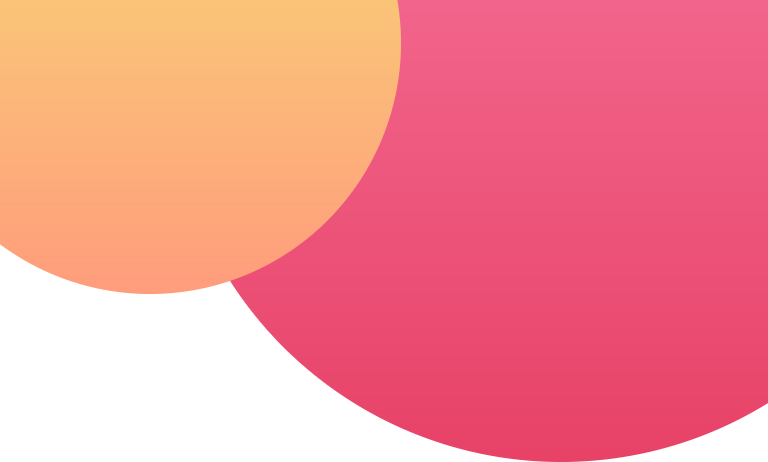
Give the GLSL for this background, as a Shadertoy shader.

```glsl
float discMask(vec2 p, vec2 center, float radius, float pixel) {
    float edge = length(p - center) - radius;
    return clamp(0.5 - edge / pixel, 0.0, 1.0);
}

void mainImage(out vec4 fragColor, in vec2 fragCoord) {
    // Canvas height is one unit
    vec2 p = fragCoord / iResolution.y;
    float pixel = 1.0 / iResolution.y;

    // Vertical gradients inside the discs
    vec3 pink = mix(vec3(0.908, 0.257, 0.403), vec3(0.948, 0.394, 0.546), p.y);
    vec3 orange = mix(vec3(1.0, 0.612, 0.486), vec3(0.98, 0.768, 0.472),
                      clamp((p.y - 0.364) / 0.636, 0.0, 1.0));

    // Large pink disc below, orange disc on top
    vec3 color = vec3(1.0);
    color = mix(color, pink, discMask(p, vec2(1.2143, 0.8506), 0.8506, pixel));
    color = mix(color, orange, discMask(p, vec2(0.3247, 0.9069), 0.5433, pixel));

    fragColor = vec4(color, 1.0);
}
```
